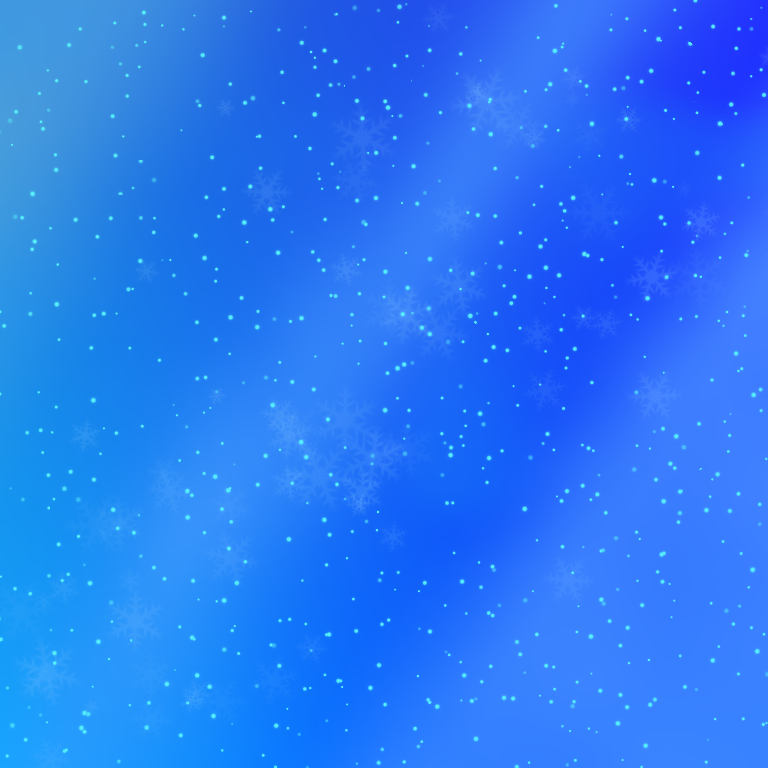
Write a three.js fragment shader that draws this background.

```glsl
// Winter sky: a four-corner blue gradient crossed by soft diagonal bands of light,
// with faint six-fold snowflakes along the middle band and small glowing cyan dots
// scattered by jittered, rotated grids.
varying vec2 vUv;

float hash(vec2 p) {
  return fract(sin(dot(p, vec2(127.1, 311.7))) * 43758.5453);
}

float noise(vec2 p) {
  vec2 i = floor(p), f = fract(p);
  f = f * f * (3.0 - 2.0 * f);
  return mix(mix(hash(i), hash(i + vec2(1.0, 0.0)), f.x),
             mix(hash(i + vec2(0.0, 1.0)), hash(i + 1.0), f.x), f.y);
}

mat2 rotation(float a) {
  return mat2(cos(a), sin(a), -sin(a), cos(a));
}

// Gradient between the corners, lightened by three diagonal bands
vec3 sky(vec2 uv) {
  vec3 low = mix(vec3(0.06, 0.66, 1.0), vec3(0.03, 0.34, 1.0), smoothstep(-0.1, 0.75, uv.x));
  vec3 high = mix(vec3(0.12, 0.46, 0.82), vec3(0.13, 0.18, 1.0), uv.x);
  vec3 col = mix(low, high, uv.y);

  float cloud = noise(uv * 3.5 + 4.0) * 0.65 + noise(uv * 8.0) * 0.35;
  float across = uv.x - 0.735 * uv.y + (cloud - 0.5) * 0.1;
  float middle = exp(-pow((across - 0.05) / 0.13, 2.0));
  float right = smoothstep(0.33, 0.57, across);
  float left = smoothstep(-0.27, -0.68, across);
  col = mix(col, vec3(0.3, 0.62, 1.0), middle * (0.3 + 0.4 * cloud));
  col = mix(col, vec3(0.34, 0.62, 1.0), right * (0.5 + 0.25 * cloud));
  col = mix(col, vec3(0.44, 0.73, 0.87), left * (0.45 + 0.3 * cloud));

  // Broad pools of clearer blue
  float pool = smoothstep(0.6, 0.95, noise(uv * 5.0 + 17.0));
  return mix(col, vec3(0.12, 0.58, 0.97), pool * 0.25);
}

// Lacy flake of radius 1: arms and slanted side branches folded into one wedge
float snowflake(vec2 p) {
  float r = length(p);
  float a = mod(atan(p.y, p.x + 0.00001), 1.0472) - 0.5236;
  vec2 q = r * vec2(cos(a), abs(sin(a)));
  float arm = smoothstep(0.11, 0.0, q.y);
  float stripe = abs(fract((q.x - q.y * 0.577) * 4.5) - 0.5);
  float branch = smoothstep(0.32, 0.05, stripe) * smoothstep(0.42, 0.2, q.y + 0.2 * q.x);
  float lace = max(arm, branch) * smoothstep(1.0, 0.6, r);
  return lace * 0.65 + 0.35 * exp(-4.0 * r * r) * smoothstep(1.0, 0.7, r);
}

// Pale flakes, densest near the middle band
float flakes(vec2 uv) {
  float sum = 0.0;
  for (int i = 0; i < 80; i++) {
    float id = float(i);
    float y = hash(vec2(id, 1.0));
    float spread = hash(vec2(id, 2.0)) + hash(vec2(id, 3.0)) - 1.0;
    vec2 center = vec2(0.735 * y + 0.06 + spread * 0.6, y);
    float radius = mix(0.012, 0.055, hash(vec2(id, 4.0)));
    vec2 p = (uv - center) / radius;
    if (dot(p, p) < 1.0) {
      float strength = mix(0.08, 0.24, hash(vec2(id, 5.0)));
      sum += snowflake(rotation(id) * p) * strength;
    }
  }
  return min(sum, 0.4);
}

// One jittered dot per cell, on grids of different pitch and angle
float dots(vec2 uv) {
  float light = 0.0;
  for (int i = 0; i < 4; i++) {
    float layer = float(i);
    float pitch = 17.0 + 3.0 * layer;
    vec2 p = rotation(0.4 + 1.1 * layer) * uv * pitch + 7.3 * layer;
    vec2 cell = floor(p) + 31.0 * layer;
    vec2 jitter = vec2(hash(cell + 0.3), hash(cell + 5.7));
    float d = length(fract(p) - mix(vec2(0.13), vec2(0.87), jitter)) / pitch;
    float radius = mix(0.0018, 0.0046, hash(cell + 11.1));
    float present = step(hash(cell + 19.9), 0.15 + 0.5 * noise(uv * 6.0 + layer));
    float strength = mix(0.45, 1.0, smoothstep(0.0, 0.35, hash(cell + 23.5)));
    float core = smoothstep(radius, radius * 0.25, d);
    float glow = 0.14 * smoothstep(radius * 1.8, 0.0, d);
    light = max(light, present * strength * min(core + glow, 1.0));
  }
  return light;
}

void main() {
  vec3 col = sky(vUv);
  col = mix(col, vec3(0.5, 0.76, 1.0), flakes(vUv));
  col = mix(col, vec3(0.34, 0.95, 0.98), dots(vUv) * 0.95);
  gl_FragColor = vec4(col, 1.0);
}
```
